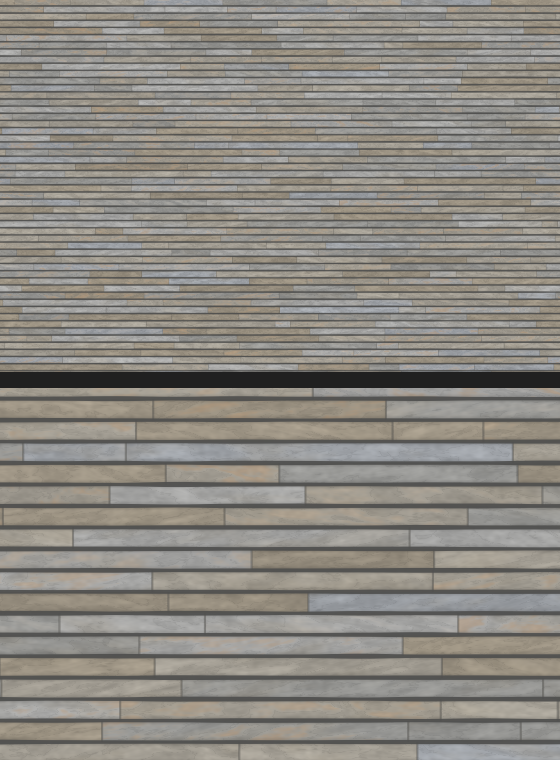
Top, the full canvas; bottom, a detail of the centre.
This texture is drawn by a WebGL 1 fragment shader. Its source:

```glsl
precision highp float;
uniform vec2 u_resolution;

const float ROWS = 52.0;
const float PLANKS = 7.0;
const float ROWS_PER_WIDTH = 78.3; // canvas width measured in row heights

float hash(vec2 p) {
  vec3 q = fract(p.xyx * vec3(0.1031, 0.1030, 0.0973));
  q += dot(q, q.yzx + 33.33);
  return fract((q.x + q.y) * q.z);
}

float noise(vec2 p) {
  vec2 i = floor(p);
  vec2 f = fract(p);
  f = f * f * (3.0 - 2.0 * f);
  return mix(mix(hash(i), hash(i + vec2(1.0, 0.0)), f.x),
             mix(hash(i + vec2(0.0, 1.0)), hash(i + 1.0), f.x), f.y);
}

float fbm(vec2 p) {
  float sum = 0.0;
  float gain = 0.5;
  for (int i = 0; i < 4; i++) {
    sum += gain * noise(p);
    p = p * 2.03 + 17.3;
    gain *= 0.5;
  }
  return sum / 0.9375;
}

// Jittered position of a plank's left end; wraps across the canvas
float plankEnd(float cell, float row) {
  return cell + 0.85 * hash(vec2(mod(cell, PLANKS) + 3.0, row + 41.0));
}

// Stone tints: warm grey, neutral grey, pale grey, ochre, blue grey
vec3 stoneColor(float pick) {
  vec3 c = vec3(0.635, 0.615, 0.575);
  c = mix(c, vec3(0.585, 0.585, 0.575), step(0.30, pick));
  c = mix(c, vec3(0.65, 0.65, 0.645), step(0.50, pick));
  c = mix(c, vec3(0.60, 0.565, 0.505), step(0.72, pick));
  return mix(c, vec3(0.615, 0.63, 0.65), step(0.91, pick));
}

void main() {
  vec2 uv = gl_FragCoord.xy / u_resolution;
  float pixel = ROWS / u_resolution.y;

  // Rows, then staggered planks of uneven length
  float y = uv.y * ROWS - 0.17;
  float row = mod(floor(y), ROWS);
  float height = fract(y);
  float x = uv.x * PLANKS + hash(vec2(row, 7.0)) * PLANKS;
  float cell = floor(x);
  float leftEnd = plankEnd(cell, row);
  float rightEnd = plankEnd(cell + 1.0, row);
  float plank = mod(cell - step(x, leftEnd), PLANKS);
  vec2 id = vec2(plank + 11.0, row + 5.0);
  float endDistance = min(abs(x - leftEnd), abs(rightEnd - x)) * ROWS_PER_WIDTH / PLANKS;

  // Cleft grain, slanted differently on each plank
  vec2 stone = vec2(uv.x * ROWS_PER_WIDTH, y);
  vec2 grainPos = stone + vec2(hash(id + 2.3), hash(id + 8.1)) * 60.0;
  grainPos.x += (hash(id + 4.7) - 0.5) * 5.0 * height;
  float clouds = fbm(grainPos * vec2(0.28, 0.8));
  float grain = fbm(grainPos * vec2(0.9, 2.6) + clouds * 2.0);
  float speckle = noise(stone * vec2(4.0, 6.0));

  // Face tone with mineral staining
  vec3 color = stoneColor(hash(id));
  color *= 0.965 + 0.08 * hash(id + 19.0);
  color = mix(color, vec3(0.62, 0.58, 0.505), 0.25 * smoothstep(0.45, 0.75, clouds));
  float rust = smoothstep(0.50, 0.78, grain) * smoothstep(0.5, 0.95, hash(id + 27.0));
  color = mix(color, vec3(0.63, 0.52, 0.41), 0.5 * rust);
  color *= 1.0 + 0.26 * (grain - 0.5) + 0.06 * (speckle - 0.5);
  float vein = 1.0 - smoothstep(0.0, 0.035, abs(grain - 0.46));
  color *= 1.0 - 0.05 * vein;

  // Soft falloff towards the upper and lower edges
  color *= mix(0.88, 1.0, smoothstep(0.05, 0.28, height));
  color *= mix(0.84, 1.0, smoothstep(0.02, 0.24, 1.0 - height));

  // Fine butt joints
  float joint = clamp((0.05 - endDistance) / pixel + 0.5, 0.0, 1.0) * min(1.0, 0.1 / pixel);
  color = mix(color, vec3(0.33, 0.325, 0.31), 0.5 * joint);

  // Shadow gap of slightly uneven thickness between rows
  float gapDistance = min(height, 1.0 - height);
  float gapHalf = 0.07 + 0.05 * noise(vec2(stone.x * 0.35, floor(y + 0.5) * 3.7));
  float gap = clamp((gapHalf - gapDistance) / pixel + 0.5, 0.0, 1.0);
  color = mix(color, vec3(0.31, 0.31, 0.305), 0.92 * gap);

  gl_FragColor = vec4(color, 1.0);
}
```
